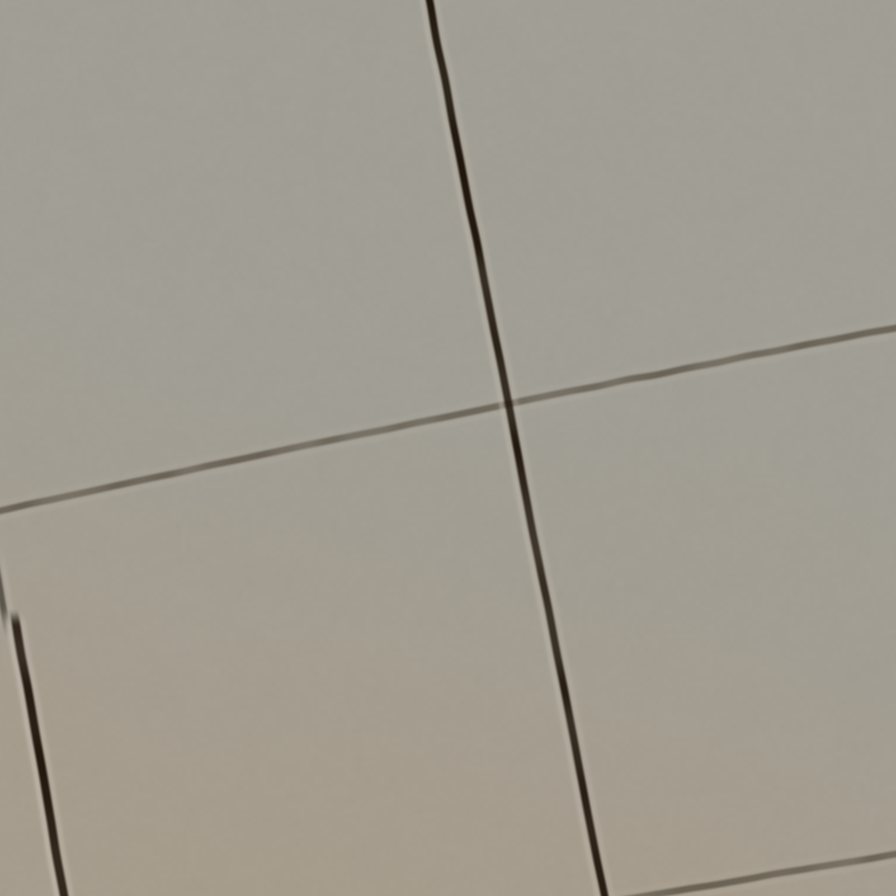
A Shadertoy shader for this texture:

```glsl
#define TILE_COOL vec3(0.628, 0.619, 0.585)
#define TILE_WARM vec3(0.652, 0.612, 0.550)
#define JOINT_DARK vec3(0.12, 0.08, 0.04)
#define JOINT_SOFT vec3(0.41, 0.38, 0.33)
#define RIM_LIGHT vec3(0.75, 0.72, 0.67)
#define COLUMN_HALF_WIDTH 0.0040
#define ROW_HALF_WIDTH 0.0037
#define EDGE_BLUR 0.0022
#define RIM_OFFSET 0.0082
#define GRAIN 0.014
#define WOBBLE 0.0014

float hash(vec2 p) {
    vec3 q = fract(vec3(p.xyx) * 0.1031);
    q += dot(q, q.yzx + 33.33);
    return fract((q.x + q.y) * q.z);
}

float noise(vec2 p) {
    vec2 cell = floor(p), f = fract(p);
    f = f * f * (3.0 - 2.0 * f);
    return mix(mix(hash(cell), hash(cell + vec2(1, 0)), f.x),
               mix(hash(cell + vec2(0, 1)), hash(cell + vec2(1, 1)), f.x), f.y);
}

// Coverage of a soft line at signed distance d
float stroke(float d, float halfWidth, float pixel) {
    float blur = max(EDGE_BLUR, pixel);
    return 1.0 - smoothstep(halfWidth - blur, halfWidth + blur, abs(d));
}

// Pale rim beside a joint, stronger on the negative side
float rim(float d, float positiveSide) {
    float t = (abs(d) - RIM_OFFSET) / 0.0032;
    return exp(-t * t) * (d < 0.0 ? 1.0 : positiveSide);
}

// Distance to the sloping joint between rows; k counts downwards
float rowDistance(vec2 p, float k) {
    float y = 0.4297 + 0.219 * p.x - 0.0147 * p.x * p.x;
    y -= k * (0.562 + 0.025 * p.x);
    y += WOBBLE * (noise(vec2(p.x * 30.0, k + 7.0)) - 0.5);
    return (p.y - y) * 0.98;
}

// Distance to the steep joint between columns; k counts leftwards
float columnDistance(vec2 p, float k) {
    float x = 0.6745 - 0.1955 * p.y - k * (0.603 - 0.019 * p.y);
    x += WOBBLE * (noise(vec2(p.y * 22.0, k + 3.0)) - 0.5);
    return (p.x - x) * 0.981;
}

vec3 tileColor(vec2 p) {
    float warmth = smoothstep(0.75, 0.0, p.y + 0.22 * p.x);
    warmth += 0.18 * (noise(p * 5.0) - 0.5);
    vec3 color = mix(TILE_COOL, TILE_WARM, clamp(warmth, 0.0, 1.0));
    float grain = 0.5 * noise(p * 190.0) + 0.3 * noise(p * 75.0) + 0.2 * noise(p * 22.0);
    return color + GRAIN * (grain - 0.5);
}

void mainImage(out vec4 fragColor, in vec2 fragCoord) {
    vec2 p = fragCoord / iResolution.xy;
    float pixel = 0.75 / min(iResolution.x, iResolution.y);
    vec3 color = tileColor(p);

    // Faint joints between rows
    for (int i = 0; i < 2; i++) {
        float k = float(i);
        float d = rowDistance(p, k);
        float wear = 0.72 + 0.28 * noise(vec2(p.x * 38.0, k + 20.0));
        color = mix(color, RIM_LIGHT, 0.17 * rim(d, 0.6));
        color = mix(color, JOINT_SOFT, wear * stroke(d, ROW_HALF_WIDTH, pixel));
    }

    // Dark joints between columns
    for (int i = 0; i < 2; i++) {
        float k = float(i);
        float d = columnDistance(p, k);
        float visible = 1.0;
        if (i == 1) {
            // A broken joint: the upper piece is shifted and fades out downwards
            float lower = 1.0 - smoothstep(0.300, 0.322, p.y);
            float upper = 0.8 * smoothstep(0.285, 0.325, p.y) * (1.0 - smoothstep(0.35, 0.40, p.y));
            float shifted = d + 0.011;
            color = mix(color, RIM_LIGHT, 0.4 * upper * rim(-shifted, 0.2));
            color = mix(color, JOINT_SOFT * 0.7, upper * stroke(shifted, 0.0035, pixel));
            visible = lower;
        }
        float wear = 0.80 + 0.20 * noise(vec2(p.y * 26.0, k + 40.0));
        wear *= 1.0 - 0.15 * exp(-pow((p.y - 0.36) / 0.1, 2.0));
        float halfWidth = COLUMN_HALF_WIDTH + 0.0005 * k;
        color = mix(color, RIM_LIGHT, visible * (0.45 + 0.25 * k) * rim(d, 0.65));
        color = mix(color, JOINT_DARK, visible * wear * stroke(d, halfWidth, pixel));
    }

    fragColor = vec4(clamp(color, 0.0, 1.0), 1.0);
}
```
